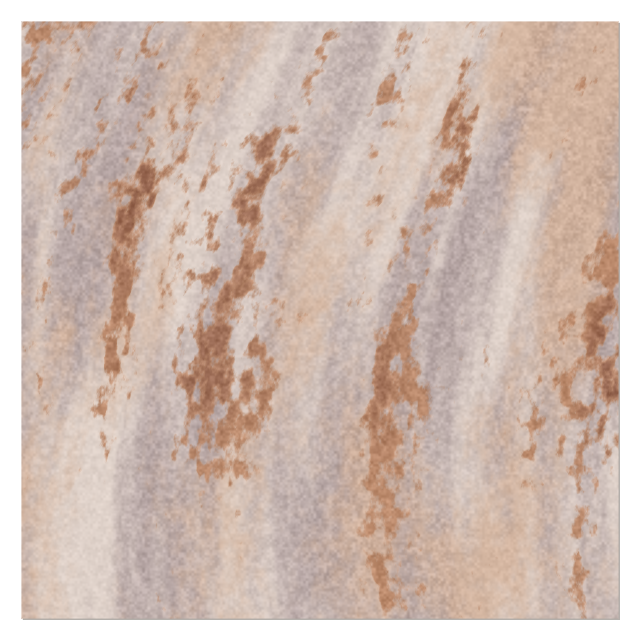
A WebGL 1 fragment shader for this texture:

```glsl
precision highp float;
uniform vec2 u_resolution;

#define MARGIN 0.0335
#define LEAN 0.27
#define WOBBLE 0.05
#define STREAK_FREQ vec2(13.0, 1.9)
#define RUST_FREQ vec2(15.0, 3.6)
#define SPECK_FREQ vec2(62.0, 40.0)
#define GRAIN_FREQ 230.0
#define GRAIN_AMOUNT 0.10
#define RUST_BIAS 0.31

const vec3 CREAM = vec3(0.875, 0.822, 0.790);
const vec3 MAUVE = vec3(0.715, 0.650, 0.645);
const vec3 PEACH = vec3(0.825, 0.690, 0.595);
const vec3 OCHRE = vec3(0.720, 0.515, 0.390);
const vec3 UMBER = vec3(0.555, 0.350, 0.260);
const vec3 SHADOW = vec3(0.68, 0.66, 0.64);

float hash(vec2 p) {
  vec3 q = fract(p.xyx * 0.1031);
  q += dot(q, q.yzx + 33.33);
  return fract((q.x + q.y) * q.z);
}

float noise(vec2 p) {
  vec2 cell = floor(p), f = fract(p);
  f = f * f * (3.0 - 2.0 * f);
  return mix(mix(hash(cell), hash(cell + vec2(1.0, 0.0)), f.x),
             mix(hash(cell + vec2(0.0, 1.0)), hash(cell + 1.0), f.x), f.y);
}

float fbm(vec2 p) {
  float sum = 0.0, weight = 0.53;
  for (int i = 0; i < 4; i++) {
    sum += weight * noise(p);
    p = p * 2.03 + vec2(17.3, 9.1);
    weight *= 0.5;
  }
  return sum;
}

// Soft elliptical zone of influence
float zone(vec2 p, vec2 centre, vec2 radius) {
  vec2 d = (p - centre) / radius;
  return exp(-dot(d, d));
}

// Antialiased coverage of the square panel, moved by an offset
float panel(vec2 uv, vec2 offset) {
  vec2 d = abs(uv - 0.5 - offset) - (0.5 - MARGIN);
  float pixel = 1.0 / min(u_resolution.x, u_resolution.y);
  return 1.0 - smoothstep(-0.5 * pixel, 0.5 * pixel, max(d.x, d.y));
}

vec3 paint(vec2 p) {
  // Curved flow: nearly upright below, leaning right above
  float wave = WOBBLE * (noise(p * vec2(3.0, 2.5) + 4.0) - 0.5);
  vec2 flow = vec2(p.x - LEAN * p.y * p.y + 0.09 * p.y + wave, p.y) + 3.0;

  // Mauve and cream veils
  float broad = fbm(flow * STREAK_FREQ);
  float fine = fbm(flow * STREAK_FREQ * vec2(2.6, 1.8) + 31.0);
  float speck = fbm(flow * SPECK_FREQ);
  float veil = smoothstep(0.29, 0.66, 0.7 * broad + 0.3 * fine + 0.12 * (speck - 0.5));
  vec3 colour = mix(MAUVE, CREAM, veil);

  // Warm washes
  float warmth = fbm(flow * vec2(7.0, 2.0) + 57.0) + 0.25 * (speck - 0.5);
  warmth += 0.30 * zone(p, vec2(0.93, 0.68), vec2(0.10, 0.32));
  warmth += 0.10 * zone(p, vec2(0.85, 0.15), vec2(0.25, 0.30));
  colour = mix(colour, PEACH, 0.8 * smoothstep(0.46, 0.80, warmth));

  // Ragged rust, dense at the upper left and fainter elsewhere
  float supply = zone(p, vec2(0.27, 0.76), vec2(0.25, 0.30));
  supply += 0.50 * zone(p, vec2(0.30, 0.38), vec2(0.22, 0.14));
  supply += 0.85 * zone(p, vec2(0.75, 0.75), vec2(0.06, 0.32));
  supply += 0.55 * zone(p, vec2(0.60, 0.38), vec2(0.06, 0.20));
  supply += 1.25 * zone(p, vec2(1.01, 0.38), vec2(0.09, 0.20));
  float streak = fbm(flow * RUST_FREQ + 83.0);
  float load = streak - 0.5 + 0.75 * (speck - 0.5) + 0.29 * supply - RUST_BIAS;
  float rust = smoothstep(-0.08, 0.11, load);
  float depth = smoothstep(0.03, 0.25, load) * smoothstep(0.3, 0.9, supply);
  colour = mix(colour, mix(OCHRE, UMBER, depth), 0.88 * rust);

  // Fibrous grain, stronger in the dark paint
  float grain = noise(p * GRAIN_FREQ) + noise(p * GRAIN_FREQ * 0.53 + 11.0) - 1.0;
  return colour + grain * GRAIN_AMOUNT * mix(0.9, 0.45, veil * (1.0 - rust));
}

void main() {
  vec2 uv = gl_FragCoord.xy / u_resolution;
  vec2 p = (uv - MARGIN) / (1.0 - 2.0 * MARGIN);
  vec3 colour = mix(vec3(1.0), SHADOW, panel(uv, vec2(0.002, -0.002)));
  colour = mix(colour, paint(p), panel(uv, vec2(0.0)));
  gl_FragColor = vec4(colour, 1.0);
}
```
